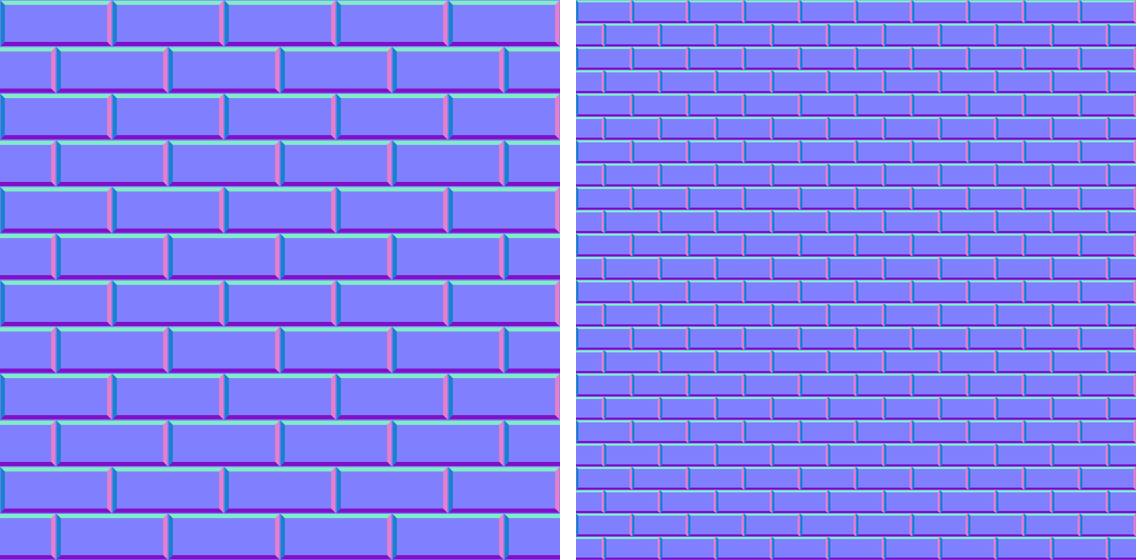
Left: one tile. Right: repeated 2 by 2.
Reproduce this texture map procedurally as a three.js fragment shader.

```glsl
varying vec2 vUv;

#define BRICKS vec2(5.0, 12.0)
#define BEVEL 0.0086
#define GROOVE 0.0011
#define SOFT 0.0011
#define FACE vec3(0.50, 0.50, 1.00)
#define LEFT_SLOPE vec3(0.10, 0.50, 0.81)
#define RIGHT_SLOPE vec3(0.91, 0.49, 0.79)
#define TOP_SLOPE vec3(0.50, 0.93, 0.78)
#define BOTTOM_SLOPE vec3(0.50, 0.06, 0.78)

// Position inside one brick, 0 to 1, in running bond
vec2 brickCell(vec2 uv) {
  vec2 p = uv * BRICKS;
  float row = floor(p.y);
  p.x += 0.5 * mod(row + 1.0, 2.0);
  return fract(p);
}

// 1 on the sloped rim, 0 in the groove and on the flat face
float bevelMask(float edgeDist) {
  float rise = smoothstep(GROOVE - SOFT, GROOVE + SOFT, edgeDist);
  float fall = smoothstep(BEVEL - SOFT, BEVEL + SOFT, edgeDist);
  return rise * (1.0 - fall);
}

void main() {
  vec2 cell = brickCell(vUv);

  // Distance to the nearest side and to the nearest end, in canvas units
  vec2 edge = min(cell, 1.0 - cell) / BRICKS;

  // Slope colours, joined along mitred corners
  vec3 ends = mix(LEFT_SLOPE, RIGHT_SLOPE, step(0.5, cell.x));
  vec3 sides = mix(BOTTOM_SLOPE, TOP_SLOPE, step(0.5, cell.y));
  float mitre = smoothstep(-SOFT, SOFT, edge.y - edge.x);
  vec3 slope = mix(sides, ends, mitre);

  vec3 color = mix(FACE, slope, bevelMask(min(edge.x, edge.y)));
  gl_FragColor = vec4(color, 1.0);
}
```
